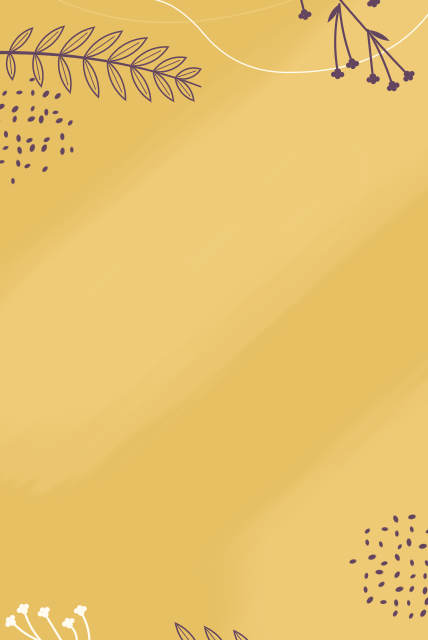
Write a Shadertoy shader that draws this background.

```glsl
// Golden paper with diagonal brush strokes, sketched leaves, blossoms and scattered specks.
// Design units: 5.12 wide, 7.68 tall, measured downwards from the top left.
const vec2 SHEET = vec2(5.12, 7.68);
const vec3 GOLD = vec3(0.902, 0.753, 0.39), PALE_GOLD = vec3(0.937, 0.797, 0.47);
const vec3 PLUM = vec3(0.39, 0.27, 0.375), CREAM = vec3(1, 0.985, 0.94);

float hash(vec2 p) {
  p = fract(p * vec2(0.1031, 0.113));
  p += dot(p, p.yx + 33.33);
  return fract((p.x + p.y) * p.x * 17.0);
}
float noise(vec2 p) {
  vec2 i = floor(p), f = fract(p);
  f = f * f * (3.0 - 2.0 * f);
  return mix(mix(hash(i), hash(i + vec2(1, 0)), f.x),
             mix(hash(i + vec2(0, 1)), hash(i + 1.0), f.x), f.y);
}
vec2 dir(float angle) { return vec2(cos(angle), sin(angle)); }
vec2 toAxis(vec2 p, vec2 u) { return vec2(dot(p, u), dot(p, vec2(-u.y, u.x))); }
vec2 bezier(vec2 a, vec2 b, vec2 c, float t) { return mix(mix(a, b, t), mix(b, c, t), t); }
float segment(vec2 p, vec2 a, vec2 b) {
  vec2 d = b - a;
  return length(p - a - d * clamp(dot(p - a, d) / dot(d, d), 0.0, 1.0));
}
float curve(vec2 p, vec2 a, vec2 b, vec2 c) {
  float d = 1e3;
  for (float i = 0.0; i < 14.0; i++)
    d = min(d, segment(p, bezier(a, b, c, i / 14.0), bezier(a, b, c, (i + 1.0) / 14.0)));
  return d;
}
// Lens with its points at a and b
float lens(vec2 p, vec2 a, vec2 b, float w) {
  float h = 0.5 * length(b - a), drop = (h * h - w * w) / (2.0 * w);
  vec2 q = abs(toAxis(p - 0.5 * (a + b), normalize(b - a)));
  return length(q + vec2(0, drop)) - drop - w;
}
float sketchedLeaf(vec2 p, vec2 a, vec2 b, float w) {
  return min(abs(lens(p, a, b, w)) - 0.009, segment(p, a, mix(a, b, 0.8)) - 0.005);
}
// Bowed stem ending in a fan of three petals
float blossom(vec2 p, vec2 root, vec2 tip, float bow) {
  vec2 u = normalize(tip - root);
  float d = curve(p, root, 0.5 * (root + tip) + bow * vec2(-u.y, u.x), tip) - 0.013;
  d = min(d, length(p - tip) - 0.04);
  for (float k = -1.0; k < 2.0; k++)
    d = min(d, length(p - tip - 0.058 * dir(atan(u.y, u.x) + 0.95 * k)) - 0.032);
  return d;
}
// Disc of jittered, tilted ovals
float specks(vec2 p, vec2 centre, float radius) {
  float d = 1e3, pitch = 0.17;
  p -= centre;
  for (int k = 0; k < 9; k++) {
    vec2 id = floor(p / pitch) + vec2(k % 3 - 1, k / 3 - 1), seed = id + centre * 13.0 + 50.0;
    vec2 at = (id + 0.225 + 0.55 * vec2(hash(seed), hash(seed + 7.3))) * pitch;
    if (length(at) > radius) continue;
    vec2 size = vec2(0.04, 0.024) * (0.8 + 0.4 * hash(seed + 5.7));
    vec2 q = toAxis(p - at, dir(2.2 * hash(seed + 3.1) - 2.1));
    d = min(d, (length(q / size) - 1.0) * size.y);
  }
  return d;
}
float leafyBranch(vec2 p) {
  vec2 a = vec2(-0.05, 0.63), b = vec2(1.3, 0.62), c = vec2(2.4, 1.04);
  float d = curve(p, a, b, c) - mix(0.02, 0.009, p.x / 2.4);
  for (float i = 0.0; i < 8.0; i++) {
    float t = 0.06 + 0.115 * i, swell = sin(3.14 * t);
    vec2 root = bezier(a, b, c, t);
    vec2 upper = (mix(0.36, 0.18, t) + 0.28 * swell) * dir(mix(-0.85, -0.25, t));
    vec2 lower = (mix(0.28, 0.24, t) + 0.25 * swell) * dir(mix(1.5, 0.8, t));
    d = min(d, sketchedLeaf(p, root, root + upper, 0.045 + 0.025 * swell));
    d = min(d, sketchedLeaf(p, root, root + lower, 0.045 + 0.015 * swell));
  }
  return d;
}
// Amount of pale paint from the two diagonal strokes
float paint(vec2 p) {
  float along = dot(p, vec2(0.766, -0.643)), s = p.y + 0.84 * p.x;
  float bristle = noise(vec2(along * 0.9, s * 9.0)) - 0.5;
  float broad = noise(vec2(along * 0.7, s * 2.5) + 20.0) - 0.5, taper = max(1.5 - p.x, 0.0);
  float low = 6.65 - 0.4 * taper * taper + 0.22 * bristle;
  float first = smoothstep(3.1, 3.85, s + 0.35 * broad + 0.15 * bristle);
  first *= 1.0 - 0.45 * smoothstep(low - 0.9, low - 0.2, s + 0.3 * broad);
  first *= 1.0 - smoothstep(low - 0.12, low + 0.1, s);
  float second = smoothstep(8.55, 9.15, s + 0.3 * bristle) * smoothstep(2.4, 3.2, p.x + 0.3 * broad);
  float ridge = curve(p, vec2(4.34, 1.85), vec2(4.5, 2.5), vec2(3.5, 3.4));
  return first * (1.0 + 0.08 * bristle + 0.15 * exp(-ridge * 30.0)) + 0.85 * second;
}
vec3 ink(vec3 under, vec3 colour, float d) {
  return mix(under, colour, clamp(0.5 - d * iResolution.y / SHEET.y, 0.0, 1.0));
}
void mainImage(out vec4 fragColor, in vec2 fragCoord) {
  vec2 p = vec2(0, SHEET.y) + fragCoord / iResolution.xy * SHEET * vec2(1, -1);
  vec3 col = mix(GOLD, PALE_GOLD, paint(p));
  // Flowing lines
  col = ink(col, PALE_GOLD, curve(p, vec2(0.7, 0), vec2(1.9, 0.54), vec2(3.5, 0)) - 0.008);
  vec2 turn = vec2(2.45, 0.42), dip = vec2(3.45, 0.87);
  float line = min(curve(p, vec2(1.87, 0), vec2(2.15, 0.06), turn), curve(p, turn, vec2(2.83, 0.87), dip));
  col = ink(col, CREAM, min(line, curve(p, dip, vec2(4.6, 0.87), vec2(5.14, 0.15))) - 0.008);
  // Leaves and specks
  float d = min(leafyBranch(p), specks(p, vec2(0.28, 1.56), 0.63));
  d = min(d, specks(p, vec2(4.83, 6.8), 0.62));
  for (float i = 0.0; i < 3.0; i++) {
    vec2 tip = vec2(2.1, 7.48) + i * vec2(0.35, 0.045);
    d = min(d, sketchedLeaf(p, tip, tip + vec2(0.3, 0.38), 0.06));
  }
  // Hanging blossoms
  vec2 fork = vec2(4.06, 0.05), twig = vec2(4.4, 0.36);
  d = min(d, blossom(p, vec2(4.03, -0.05), vec2(4.87, 0.89), 0.02));
  d = min(d, min(blossom(p, fork, vec2(4.04, 0.86), 0.08), blossom(p, fork, vec2(4.21, 0.74), 0.05)));
  d = min(d, min(blossom(p, twig, vec2(4.46, 0.92), 0.0), blossom(p, twig, vec2(4.69, 1.01), -0.04)));
  d = min(d, min(blossom(p, vec2(3.58, -0.1), vec2(3.64, 0.15), 0.0), blossom(p, vec2(4.4, -0.2), vec2(4.46, 0), 0.0)));
  d = min(d, min(lens(p, fork, vec2(3.92, 0.27), 0.03), lens(p, twig, vec2(4.66, 0.49), 0.03)));
  col = ink(col, PLUM, d);
  // Cream blossoms
  vec2 root = vec2(0.5, 7.7);
  d = min(blossom(p, root, vec2(0.15, 7.47), -0.05), blossom(p, root, vec2(0.29, 7.33), -0.05));
  d = min(d, min(blossom(p, vec2(0.74, 7.7), vec2(0.54, 7.37), 0.0), blossom(p, vec2(0.92, 7.7), vec2(0.83, 7.5), 0.05)));
  d = min(d, blossom(p, vec2(1.07, 7.7), vec2(0.97, 7.35), 0.05));
  fragColor = vec4(ink(col, CREAM, d), 1);
}
```
